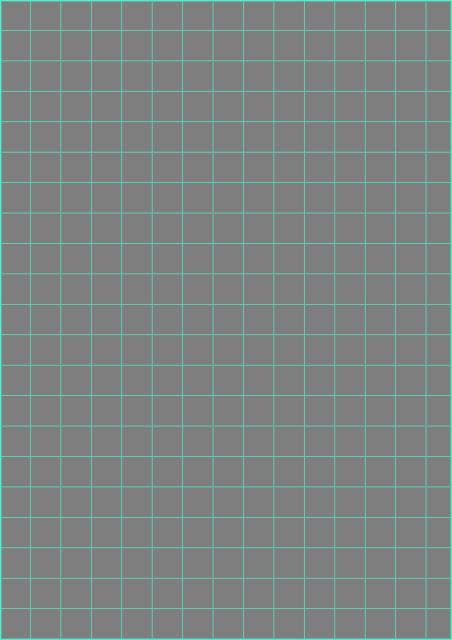
Reproduce this pattern procedurally as a Shadertoy shader.

```glsl
// Lengths are fractions of the canvas height
const float CELL_SIZE = 0.04755;
const float LINE_WIDTH = 0.00108;
const float BORDER_WIDTH = 0.0022;
const vec3 BACKGROUND_COLOR = vec3(0.494);
const vec3 LINE_COLOR = vec3(0.29, 0.94, 0.78);

// Share of a pixel covered by a stripe centred at the given distance
vec2 stripeCoverage(vec2 dist, float width, float pixel) {
    vec2 nearEdge = max(dist - 0.5 * pixel, vec2(-0.5 * width));
    vec2 farEdge = min(dist + 0.5 * pixel, vec2(0.5 * width));
    return clamp((farEdge - nearEdge) / pixel, 0.0, 1.0);
}

// Thin square grid, counted from the upper left corner
float gridCoverage(vec2 p, float pixel) {
    vec2 dist = abs(fract(p / CELL_SIZE + 0.5) - 0.5) * CELL_SIZE;
    vec2 lines = stripeCoverage(dist, LINE_WIDTH, pixel);
    return max(lines.x, lines.y);
}

// Heavier frame along the canvas edge
float borderCoverage(vec2 p, vec2 size, float pixel) {
    vec2 inset = min(p, size - p);
    float edgeDist = min(inset.x, inset.y);
    return clamp((BORDER_WIDTH - edgeDist) / pixel + 0.5, 0.0, 1.0);
}

void mainImage(out vec4 fragColor, in vec2 fragCoord) {
    float pixel = 1.0 / iResolution.y;
    vec2 size = iResolution.xy * pixel;
    vec2 p = vec2(fragCoord.x, iResolution.y - fragCoord.y) * pixel;

    float ink = max(gridCoverage(p, pixel), borderCoverage(p, size, pixel));
    fragColor = vec4(mix(BACKGROUND_COLOR, LINE_COLOR, ink), 1.0);
}
```
